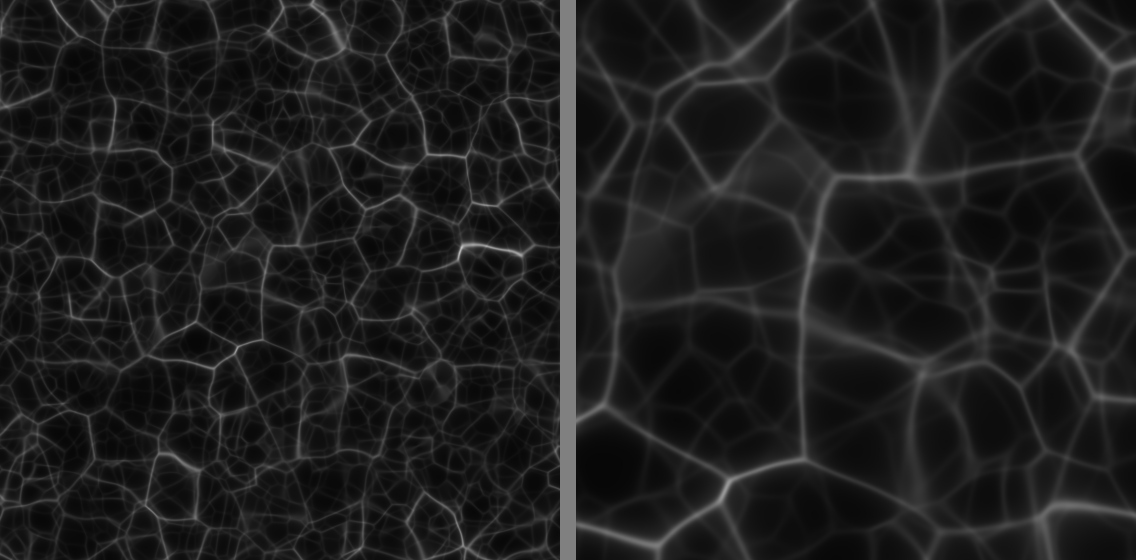
Left, the full canvas; right, a detail of the centre.
This texture is drawn by a Shadertoy shader. Its source:

```glsl
// Dark web of soft, glowing filaments around irregular rounded cells.

const float MAIN_CELLS = 11.0;    // cells across the canvas
const float FINE_CELLS = 18.0;
const float WISP_CELLS = 29.0;
const vec2  MAIN_FALLOFF = vec2(40.0, 9.0);  // steepness of core and halo
const vec2  FINE_FALLOFF = vec2(26.0, 8.0);
const vec2  WISP_FALLOFF = vec2(17.0, 8.0);
const vec2  GLOW = vec2(0.22, 0.065);        // brightness of core and halo
const float FINE_SHARE = 0.36;
const float WISP_SHARE = 0.20;
const float COMMON_EDGE = 0.28;   // part of the glow that every edge gets
const float VARIED_EDGE = 1.05;   // part that differs from edge to edge
const float JITTER = 0.92;
const float BROAD_WARP = 0.034;
const float SMALL_WARP = 0.007;
const float BASE_LEVEL = 0.036;
const float BLOTCH_DEPTH = 0.028;

vec4 hash42(vec2 p) {
    vec4 q = fract(p.xyxy * vec4(0.1031, 0.1030, 0.0973, 0.1099));
    q += dot(q, q.wzxy + 33.33);
    return fract((q.xxyz + q.yzzw) * q.zywx);
}

// Smooth value noise with two channels, 0 to 1
vec2 noise2(vec2 p) {
    vec2 cell = floor(p);
    vec2 f = fract(p);
    f = f * f * f * (f * (f * 6.0 - 15.0) + 10.0);
    vec2 low  = mix(hash42(cell).xy, hash42(cell + vec2(1.0, 0.0)).xy, f.x);
    vec2 high = mix(hash42(cell + vec2(0.0, 1.0)).xy, hash42(cell + 1.0).xy, f.x);
    return mix(low, high, f.y);
}

// Bend the plane so that straight cell borders curve
vec2 warp(vec2 p, float seed) {
    vec2 broad = noise2(p * 9.0 + seed) - 0.5;
    vec2 small = noise2(p * 27.0 + seed + 40.0) - 0.5;
    return p + BROAD_WARP * broad + SMALL_WARP * small;
}

// Soft Voronoi borders: x is the thin core, y the wide halo.
// Each cell owns a random tone; borders glow by the spread of nearby tones.
vec2 web(vec2 p, vec2 falloff) {
    vec2 home = floor(p);
    vec2 total = vec2(0.0);
    vec2 squares = vec2(0.0);
    vec2 toneSquares = vec2(0.0);
    vec2 coreTone = vec2(0.0);
    vec2 haloTone = vec2(0.0);
    for (int y = -2; y <= 2; y++) {
        for (int x = -2; x <= 2; x++) {
            vec2 cell = home + vec2(x, y);
            vec4 rnd = hash42(cell);
            vec2 site = cell + 0.5 + JITTER * (rnd.xy - 0.5);
            vec2 weight = exp(-falloff * (distance(p, site) - 0.5));
            total += weight;
            squares += weight * weight;
            toneSquares += weight * dot(rnd.zw, rnd.zw);
            coreTone += weight.x * rnd.zw;
            haloTone += weight.y * rnd.zw;
        }
    }
    vec2 mixing = 1.0 - squares / (total * total);
    coreTone /= total.x;
    haloTone /= total.y;
    vec2 meanSquares = vec2(dot(coreTone, coreTone), dot(haloTone, haloTone));
    vec2 spread = max(toneSquares / total - meanSquares, 0.0);
    return COMMON_EDGE * 2.0 * mixing + VARIED_EDGE * 4.0 * spread;
}

void mainImage(out vec4 fragColor, in vec2 fragCoord) {
    vec2 uv = fragCoord / iResolution.y;

    // Three scales of filaments, the finer ones fainter
    vec2 mainWeb = web(warp(uv, 11.0) * MAIN_CELLS + 50.0, MAIN_FALLOFF);
    vec2 fineWeb = web(warp(uv, 83.0) * FINE_CELLS + 170.0, FINE_FALLOFF);
    vec2 wispWeb = web(warp(uv, 137.0) * WISP_CELLS + 310.0, WISP_FALLOFF);

    // Uneven strength along the filaments
    vec2 patches = noise2(uv * 7.0 + 210.0);
    float mainGain = mix(0.65, 1.35, patches.x);
    float fineGain = FINE_SHARE * mix(0.4, 1.6, patches.y);
    float wispGain = WISP_SHARE * mix(0.5, 1.5, noise2(uv * 12.0 + 260.0).x);

    // Dim, blotchy cell floors
    vec2 blotches = noise2(warp(uv, 5.0) * 24.0 + 400.0);
    float level = BASE_LEVEL + BLOTCH_DEPTH * (0.6 * blotches.x + 0.4 * patches.y - 0.5);

    level += dot(GLOW, mainWeb * mainGain + fineWeb * fineGain + wispWeb * wispGain);
    fragColor = vec4(vec3(clamp(level, 0.0, 1.0)), 1.0);
}
```
